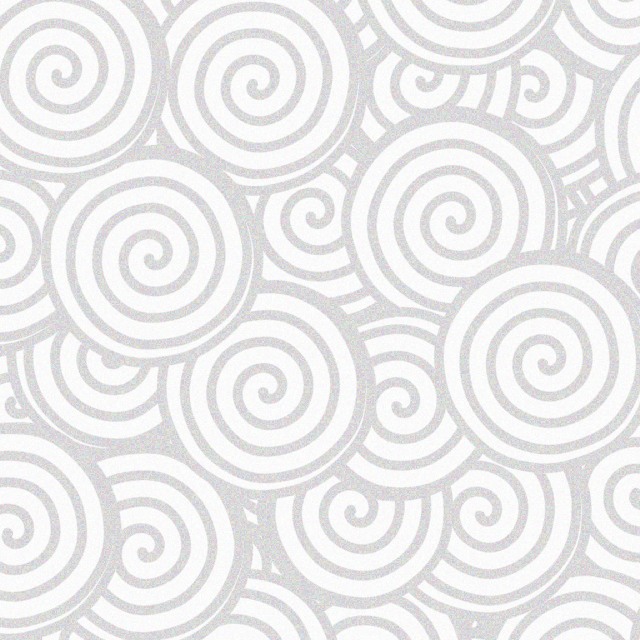
This pattern is drawn by a WebGL 2 fragment shader. Its source:

```glsl
#version 300 es
precision highp float;
// Overlapping discs of pale grey spirals on white, with fine coloured grain.

uniform vec2 u_resolution;
out vec4 fragColor;

const float TAU = 6.283185;
const vec2 CELL = vec2(0.252, 0.218);       // spacing of the staggered disc grid
const vec2 LAYER_SHIFT = vec2(0.126, 0.073);
const float JITTER = 0.105;
const float PITCH = 0.0415;                 // gap between spiral turns
const float START_TURN = 0.15;              // where the spiral arm begins
const float HALF_LINE = 0.0076;
const float GRAIN_CELLS = 512.0;
const vec3 PAPER = vec3(0.983);
const vec3 LINE_GREY = vec3(0.855, 0.850, 0.854);

struct Disc {
    vec2 center;
    float radius;
    float rank;   // higher rank lies on top
    float phase;  // rotation of the spiral, in turns
};

vec3 hash3(vec2 cell, float seed) {
    vec3 q = fract((cell.xyx + seed * 17.3) * vec3(0.1031, 0.1030, 0.0973));
    q += dot(q, q.yxz + 33.33);
    return fract((q.xxy + q.yzz) * q.zyx);
}

// One of the nine discs around p in the given layer.
Disc nearbyDisc(vec2 p, int index, float layer) {
    vec2 origin = layer * LAYER_SHIFT;
    vec2 q = p - origin;
    float row = floor(q.y / CELL.y) + float(index / 3 - 1);
    float stagger = 0.5 * mod(row, 2.0);
    float column = floor(q.x / CELL.x - stagger) + float(index % 3 - 1);
    vec2 cell = vec2(column, row);
    vec3 place = hash3(cell + 40.0, 1.0 + layer);
    vec3 look = hash3(cell + 40.0, 5.0 + layer);
    vec2 center = origin + (cell + vec2(stagger + 0.5, 0.5)) * CELL;
    center += (place.xy - 0.5) * JITTER;
    return Disc(center, mix(0.142, 0.172, look.x), layer + place.z,
                0.59 + 0.2 * (look.y - 0.5));
}

// Distance to a spiral arm that opens counterclockwise.
float spiralDistance(vec2 p, float phase) {
    float r = length(p);
    float turn = atan(p.y, p.x + 1e-6) / TAU + phase;
    float lap = max(round(r / PITCH - turn), ceil(START_TURN - turn));
    float slope = PITCH / (TAU * max(r, 1e-4));
    float arm = abs(r - PITCH * (turn + lap)) / sqrt(1.0 + slope * slope);
    float capAngle = TAU * (START_TURN - phase);
    vec2 cap = START_TURN * PITCH * vec2(cos(capAngle), sin(capAngle));
    return min(arm, length(p - cap));
}

float lineInk(float dist, float halfWidth, float blur) {
    return 1.0 - smoothstep(halfWidth - blur, halfWidth + blur, dist);
}

// Slight hand-drawn waver from layered sines.
vec2 waver(vec2 p, float amount) {
    return p + amount * (sin(p.yx * 31.0 + vec2(0.4, 2.1))
                       + 0.5 * sin(p.yx * 67.0 + vec2(1.7, 0.3)));
}

float patternInk(vec2 p, float blur) {
    // Find the topmost disc below this point.
    Disc top = Disc(vec2(0.0), 0.0, -1.0, 0.0);
    for (int i = 0; i < 18; i++) {
        Disc d = nearbyDisc(p, i % 9, float(i / 9));
        if (length(p - d.center) < d.radius && d.rank > top.rank) top = d;
    }
    float ink = 0.0;
    if (top.rank >= 0.0) {
        ink = lineInk(spiralDistance(p - top.center, top.phase), HALF_LINE, blur);
    }
    // Add the rims that are not hidden by it.
    for (int i = 0; i < 18; i++) {
        Disc d = nearbyDisc(p, i % 9, float(i / 9));
        float rim = abs(length(p - d.center) - d.radius);
        if (d.rank >= top.rank) ink = max(ink, lineInk(rim, HALF_LINE, blur));
    }
    return ink;
}

void main() {
    float canvas = min(u_resolution.x, u_resolution.y);
    vec2 uv = gl_FragCoord.xy / canvas;
    float blur = max(0.0015, 0.7 / canvas);
    float ink = patternInk(waver(uv, 0.0011), blur);

    // Grain is stronger on the lines than on the paper.
    vec3 grain = hash3(floor(uv * GRAIN_CELLS), 9.0) - 0.5;
    vec3 color = mix(PAPER, LINE_GREY, ink) + grain * mix(0.035, 0.12, ink);
    fragColor = vec4(clamp(color, 0.0, 1.0), 1.0);
}
```
